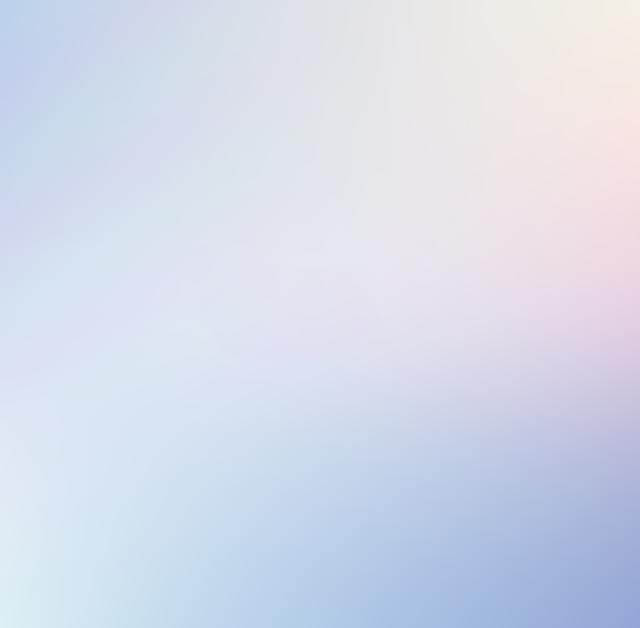
Reproduce this background procedurally as a Shadertoy shader.

```glsl
#define RIPPLE_GAIN 0.008
#define RIPPLE_PERIOD 0.23
#define RIPPLE_PHASE 0.735
#define RIPPLE_SLOPE 0.6
#define FACET_CENTER vec2(0.45, 0.5)
#define FACET_SIZE vec2(0.13, 0.075)
#define FACET_GAIN 0.009

const float TAU = 6.2831853;

// Colours of each edge and the centre line, from bottom to top
const vec3 LEFT_SKY[5] = vec3[5](
    vec3(0.870, 0.933, 0.957), vec3(0.878, 0.914, 0.961),
    vec3(0.839, 0.878, 0.945), vec3(0.784, 0.831, 0.925),
    vec3(0.737, 0.812, 0.918));
const vec3 MIDDLE_HAZE[5] = vec3[5](
    vec3(0.698, 0.796, 0.906), vec3(0.784, 0.843, 0.925),
    vec3(0.890, 0.898, 0.945), vec3(0.886, 0.898, 0.922),
    vec3(0.878, 0.886, 0.910));
const vec3 RIGHT_DAWN[5] = vec3[5](
    vec3(0.580, 0.651, 0.839), vec3(0.698, 0.718, 0.851),
    vec3(0.894, 0.816, 0.886), vec3(0.965, 0.886, 0.886),
    vec3(0.961, 0.941, 0.898));

// Smooth cubic ramp through five evenly spaced colours
vec3 ramp(vec3 stops[5], float height) {
    float s = clamp(height, 0.0, 1.0) * 4.0;
    int i = min(int(s), 3);
    float t = s - float(i);
    vec3 a = stops[i];
    vec3 b = stops[i + 1];
    vec3 slopeA = 0.5 * (b - stops[max(i - 1, 0)]);
    vec3 slopeB = 0.5 * (stops[min(i + 2, 4)] - a);
    float ease = t * t * (3.0 - 2.0 * t);
    return mix(a, b, ease)
         + slopeA * t * (1.0 - t) * (1.0 - t)
         - slopeB * t * t * (1.0 - t);
}

// Parabolic blend across the three ramps
vec3 skyGradient(vec2 uv) {
    float x = uv.x;
    return ramp(LEFT_SKY, uv.y) * (1.0 - x) * (1.0 - 2.0 * x)
         + ramp(MIDDLE_HAZE, uv.y) * 4.0 * x * (1.0 - x)
         + ramp(RIGHT_DAWN, uv.y) * x * (2.0 * x - 1.0);
}

// Distance to a tilted hexagon, as a union of half planes
float facetDistance(vec2 uv) {
    vec2 p = (uv - FACET_CENTER) / FACET_SIZE;
    float d = -1.0;
    for (int k = 0; k < 6; k++) {
        float angle = TAU * float(k) / 6.0 + 0.35;
        d = max(d, dot(p, vec2(cos(angle), sin(angle))) - 1.0);
    }
    return d;
}

void mainImage(out vec4 fragColor, in vec2 fragCoord) {
    vec2 uv = fragCoord / iResolution.xy;
    vec3 color = skyGradient(uv);

    // Diagonal hue ripple, alternating lilac and pale cyan
    float diagonal = uv.y - RIPPLE_SLOPE * uv.x;
    float ripple = cos(TAU * (diagonal - RIPPLE_PHASE) / RIPPLE_PERIOD);
    float fade = (1.0 - smoothstep(0.25, 0.6, uv.x)) * smoothstep(0.3, 0.5, uv.y);
    color += RIPPLE_GAIN * ripple * fade * vec3(-0.5, 1.0, -0.3);

    // Faint lilac facet near the centre
    float facet = 1.0 - smoothstep(-0.08, 0.08, facetDistance(uv));
    color -= FACET_GAIN * facet * vec3(0.0, 1.0, 0.0);

    fragColor = vec4(clamp(color, 0.0, 1.0), 1.0);
}
```
